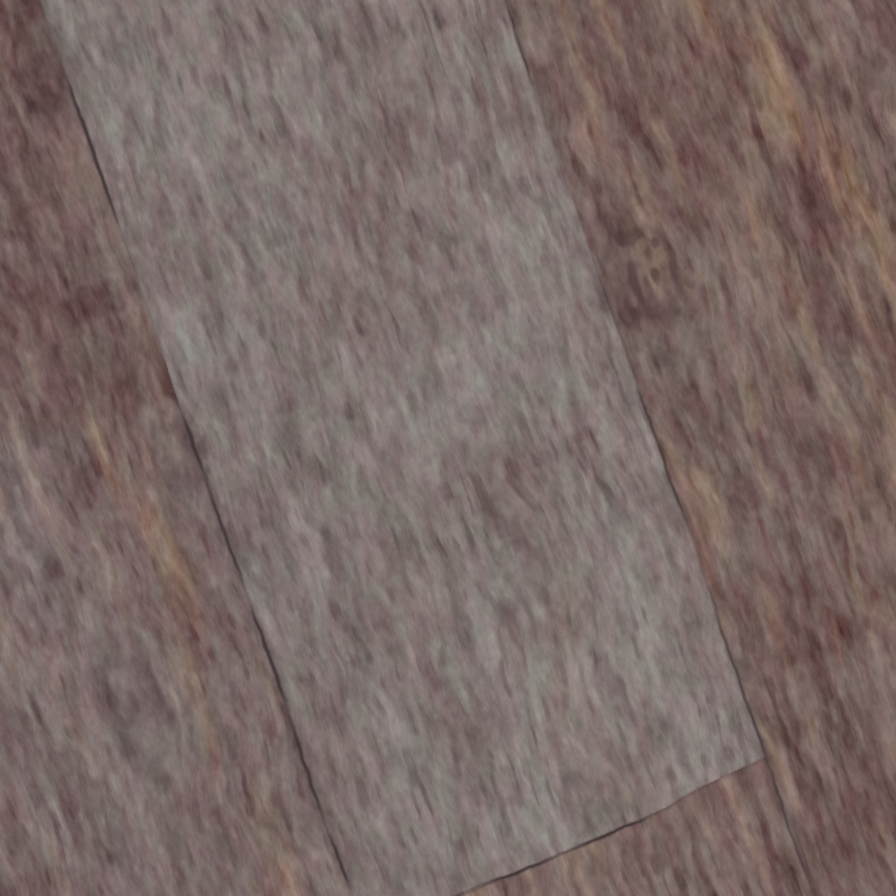
This texture is drawn by a Shadertoy shader. Its source:

```glsl
// Weathered grey and brown wooden floor planks running diagonally, with grain, knots and seams.

const vec2 ACROSS = vec2(0.945, 0.327);   // unit vector across the planks
const vec2 ALONG = vec2(0.327, -0.945);   // unit vector down the planks
const float LEFT_SEAM = 0.370;
const float RIGHT_SEAM = 0.859;

const vec3 GREY_WOOD = vec3(0.490, 0.443, 0.432);
const vec3 DUSKY_WOOD = vec3(0.460, 0.398, 0.392);
const vec3 UMBER_WOOD = vec3(0.438, 0.362, 0.352);
const vec3 BROWN_WOOD = vec3(0.462, 0.384, 0.366);
const vec3 OCHRE = vec3(0.550, 0.435, 0.345);
const vec3 KNOT_DARK = vec3(0.270, 0.200, 0.210);
const vec3 SEAM_DARK = vec3(0.220, 0.180, 0.190);

// Knots: across, along, radius, strength
const vec4 KNOTS[6] = vec4[6](
    vec4(0.910, -0.420, 0.040, 0.60), vec4(0.352, -0.399, 0.026, 0.55),
    vec4(0.213, -0.158, 0.024, 0.38), vec4(0.338, -0.838, 0.020, 0.45),
    vec4(0.674, -0.177, 0.026, 0.25), vec4(0.648, 0.117, 0.018, 0.25));

float hash(vec2 p) {
    vec3 q = fract(p.xyx * 0.1031);
    q += dot(q, q.yzx + 33.33);
    return fract((q.x + q.y) * q.z);
}

float noise(vec2 p) {
    vec2 cell = floor(p), f = fract(p);
    f = f * f * (3.0 - 2.0 * f);
    return mix(mix(hash(cell), hash(cell + vec2(1, 0)), f.x),
               mix(hash(cell + vec2(0, 1)), hash(cell + vec2(1, 1)), f.x), f.y);
}

// Layered noise, centred on zero
float fbm(vec2 p) {
    float sum = 0.0, amp = 0.5;
    for (int i = 0; i < 4; i++) {
        sum += amp * (noise(p) - 0.5);
        p = p * 2.03 + 17.3;
        amp *= 0.55;
    }
    return sum;
}

float bell(float x, float centre, float width) {
    float d = (x - centre) / width;
    return exp(-d * d);
}

float sideOf(float x, float edge) {
    return smoothstep(edge - 0.002, edge + 0.002, x);
}

// Bends the fibres around a knot
vec2 bendGrain(vec2 g, vec4 knot) {
    vec2 d = (g - knot.xy) * vec2(1.0, 0.5);
    g.x -= (g.x - knot.x) * 0.4 * exp(-dot(d, d) / (knot.z * knot.z * 3.0));
    return g;
}

// Ragged ring and pitted core of a knot
float knotShade(vec2 g, vec4 knot) {
    float q = length((g - knot.xy) * vec2(1.0, 0.6)) / knot.z;
    q += 1.9 * fbm(g * vec2(45.0, 25.0));
    float pits = smoothstep(0.50, 0.80, noise(g * vec2(85.0, 60.0)));
    return knot.w * (0.45 * bell(q, 0.9, 0.3) + (0.15 + 0.85 * pits) * exp(-q * q));
}

// Nested arches of flat-sawn figure
float arches(vec2 g) {
    float d = g.x - 0.31;
    float phase = g.y + 9.0 * d * d + 0.16 * fbm(g * 9.0);
    float bands = smoothstep(0.3, 1.0, 0.5 + 0.5 * sin(phase * 85.0));
    return bands * smoothstep(-0.50, -0.62, g.y) * noise(g * vec2(16.0, 12.0));
}

void mainImage(out vec4 fragColor, in vec2 fragCoord) {
    vec2 uv = fragCoord / iResolution.xy;
    vec2 plank = vec2(dot(uv, ACROSS), dot(uv, ALONG));
    plank.x += 0.004 * (noise(plank * vec2(2.0, 9.0)) - 0.5);

    // Plank layout
    float leftSide = 1.0 - sideOf(plank.x, LEFT_SEAM);
    float rightSide = sideOf(plank.x, RIGHT_SEAM);
    float middle = (1.0 - leftSide) * (1.0 - rightSide);
    float endDist = plank.y - 0.135 - 0.088 * (RIGHT_SEAM - plank.x)
                  - 0.010 * (noise(plank * 14.0) - 0.5);
    float beyondEnd = middle * sideOf(endDist, 0.0);
    float lowerLeft = smoothstep(-0.012, 0.012, plank.y + 0.465 - 0.1 * (plank.x - 0.27));
    float grey = middle - beyondEnd;
    float brown = rightSide + beyondEnd;

    // Grain coordinates, wandering and shifted per plank
    vec2 g = plank;
    float knots = 0.0;
    for (int i = 0; i < 6; i++) {
        g = bendGrain(g, KNOTS[i]);
        knots += knotShade(plank, KNOTS[i]);
    }
    g.x += 0.022 * fbm(plank * vec2(6.0, 7.0)) + 0.006 * fbm(plank * 24.0);
    g += vec2(3.0, 5.0) * step(0.5, brown) + vec2(7.0, 2.0) * step(0.5, leftSide);

    float blotch = fbm(g * vec2(13.0, 8.0));
    float streak = fbm(g * vec2(48.0, 7.0));
    float fibre = fbm(g * vec2(105.0, 27.0) + 9.0);
    float speckle = fbm(plank * vec2(150.0, 95.0) + 51.0);
    float pores = smoothstep(0.60, 0.92, noise(g * vec2(155.0, 34.0) + 4.0));
    float tint = noise(g * vec2(80.0, 38.0) + 31.0) - 0.5;

    // Base colours with ochre heartwood
    vec3 leftWood = mix(UMBER_WOOD, DUSKY_WOOD, lowerLeft);
    vec3 col = leftWood * leftSide + GREY_WOOD * grey + BROWN_WOOD * brown;
    float heart = rightSide * bell(plank.x, 1.12, 0.08) * bell(plank.y, -0.42, 0.32)
                + 0.6 * leftSide * lowerLeft * bell(plank.x, 0.295, 0.03)
                + 0.25 * grey * bell(plank.x, 0.69, 0.05) * bell(plank.y, 0.02, 0.2);
    float warm = heart * (0.35 + 1.9 * streak)
               + (brown + 0.5 * leftSide) * smoothstep(0.05, 0.24, streak) * 0.35;
    col = mix(col, OCHRE, clamp(warm, 0.0, 0.7));

    // Shading of the grain
    float shade = 0.105 * blotch + 0.19 * fibre + 0.10 * speckle;
    shade += mix(0.12, 0.075, grey) * streak;
    shade -= 0.055 * pores * (0.4 + noise(g * 13.0));
    shade -= 0.035 * brown * smoothstep(0.05, 0.22, -streak);
    shade -= 0.018 * rightSide * bell(plank.x, 0.95, 0.07);
    shade -= 0.085 * arches(plank) * leftSide;
    shade += 0.018 * grey * (plank.x - 0.61) / 0.25 + 0.014;
    col += shade * vec3(0.94, 1.04, 0.98);
    col += tint * vec3(0.026, -0.012, 0.006) + blotch * vec3(-0.02, 0.015, 0.015);
    col = mix(col, KNOT_DARK, clamp(knots, 0.0, 0.75));

    // Seams and end joint, worn and broken
    float wear = 0.08 + 0.75 * smoothstep(0.2, 0.85, noise(plank * vec2(3.0, 22.0) + 2.0));
    float endWear = 0.1 + 0.75 * smoothstep(0.2, 0.8, noise(plank * vec2(18.0, 3.0)));
    float ragged = 0.0035 * fbm(plank * 60.0);
    float sideSeams = bell(plank.x + ragged, LEFT_SEAM, 0.0022)
                    + 0.7 * bell(plank.x + ragged, RIGHT_SEAM, 0.0020);
    float endSeam = middle * bell(endDist + ragged, 0.001, 0.0022);
    float softShadow = 0.10 * (bell(plank.x, LEFT_SEAM - 0.003, 0.008)
                     + bell(plank.x, RIGHT_SEAM + 0.003, 0.008));
    col = mix(col, SEAM_DARK, clamp(wear * sideSeams + endWear * endSeam + softShadow, 0.0, 0.8));

    fragColor = vec4(clamp(col, 0.0, 1.0), 1.0);
}
```
